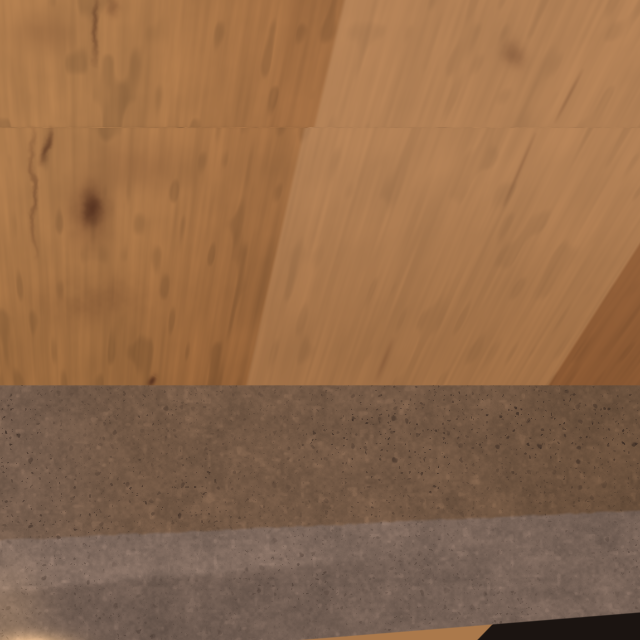
Reproduce this texture procedurally as a three.js fragment shader.

```glsl
// Warm wooden boards in fanned perspective above a speckled stone ledge.
// Board coordinates converge on a shared fan; grain, knots and stone pits
// come from value noise, soft ellipses, tapered strokes and hashed cells.
varying vec2 vUv;

const float EDGE = 0.0014;
const float WOOD_BASE = 0.398;
const float FAN = 0.888;          // how quickly grain tilts across the boards
const float FAN_CENTRE = 0.13;    // where the grain stands upright
const float ROW_SEAM = 0.801;
const vec3 WOOD_PALE = vec3(0.685, 0.495, 0.330);
const vec3 WOOD_GOLD = vec3(0.670, 0.475, 0.295);
const vec3 WOOD_AMBER = vec3(0.615, 0.415, 0.250);
const vec3 WOOD_DARK = vec3(0.570, 0.370, 0.220);
const vec3 KNOT = vec3(0.300, 0.165, 0.105);
const vec3 STONE_FACE = vec3(0.455, 0.350, 0.272);
const vec3 STONE_SHADE = vec3(0.405, 0.305, 0.225);
const vec3 STONE_BEVEL = vec3(0.460, 0.380, 0.335);
const vec3 STONE_LIGHT = vec3(0.515, 0.430, 0.382);
const vec3 PIT = vec3(0.200, 0.150, 0.125);
const vec3 VOID = vec3(0.105, 0.080, 0.068);
const vec3 GLOW = vec3(0.42, 0.33, 0.21);

float hash(vec2 p) {
  return fract(sin(dot(p, vec2(12.9898, 78.233))) * 43758.5453);
}

float noise(vec2 p) {
  vec2 i = floor(p), f = fract(p);
  f = f * f * (3.0 - 2.0 * f);
  return mix(mix(hash(i), hash(i + vec2(1, 0)), f.x),
             mix(hash(i + vec2(0, 1)), hash(i + vec2(1, 1)), f.x), f.y);
}

float fbm(vec2 p) {
  float sum = 0.0, amp = 0.5;
  for (int i = 0; i < 4; i++) {
    sum += amp * noise(p);
    p = p * 2.03 + 17.3;
    amp *= 0.5;
  }
  return sum / 0.9375;
}

float step1(float d) { return smoothstep(-EDGE, EDGE, d); }

// Soft elliptical stain
float blot(vec2 p, vec2 c, vec2 size) {
  vec2 q = (p - c) / size;
  return exp(-dot(q, q));
}

// Thin stroke fading towards both ends
float stroke(vec2 p, vec2 a, vec2 b, float width) {
  vec2 d = b - a;
  float t = clamp(dot(p - a, d) / dot(d, d), 0.0, 1.0);
  float r = length(p - a - d * t) / width;
  return exp(-r * r) * (0.25 + 3.0 * t * (1.0 - t));
}

vec3 wood(vec2 p) {
  float d = p.y - WOOD_BASE;
  float u = (p.x + FAN * FAN_CENTRE * d) / (1.0 + FAN * d);
  float upper = step1(p.y - ROW_SEAM);
  float joint = mix(0.385, 0.396, upper);
  float middle = smoothstep(-0.003, 0.003, u - joint);
  float right = smoothstep(-0.003, 0.003, u - 0.857) * (1.0 - upper);

  // Board tones
  vec3 left = mix(WOOD_GOLD, WOOD_AMBER, smoothstep(0.12, 0.38, u) * 0.75);
  left = mix(left, WOOD_AMBER * 0.97, upper * smoothstep(0.335, 0.35, u) * 0.6);
  vec3 c = mix(left, WOOD_PALE, middle);
  c = mix(c, WOOD_DARK, right * 0.85);
  c *= mix(vec3(0.92, 0.89, 0.84), vec3(1.015), smoothstep(0.38, 0.78, p.y));

  // Stretched grain and uneven figure
  vec2 g = vec2(u, p.y + upper * 3.7);
  float rough = mix(1.0, 0.5, middle);
  c *= 1.0 + rough * 0.13 * (fbm(g * vec2(85.0, 5.0)) - 0.5);
  c *= 1.0 + rough * 0.14 * (fbm(g * vec2(16.0, 11.0) + 8.0) - 0.5);
  c *= 1.0 + 0.05 * (noise(g * vec2(210.0, 9.0)) - 0.5);
  float fleck = smoothstep(0.66, 0.9, noise(g * vec2(70.0, 20.0) + 31.0));
  c *= 1.0 - fleck * rough * 0.10;
  c *= 1.0 - 0.05 * exp(-abs(p.y - ROW_SEAM) / 0.0015) * (1.0 - 0.6 * middle);

  // Knots and long resin marks
  vec2 w = p + 0.016 * (vec2(fbm(p * 38.0), fbm(p * 38.0 + 9.0)) - 0.5);
  float k = 0.55 * blot(w, vec2(0.145, 0.675), vec2(0.017, 0.025));
  k += 0.30 * blot(w, vec2(0.140, 0.665), vec2(0.035, 0.050));
  k += 0.16 * blot(w, vec2(0.21, 0.74), vec2(0.070, 0.040));
  k += 0.14 * blot(w, vec2(0.15, 0.53), vec2(0.080, 0.035)) * fbm(p * 35.0) * 2.0;
  k += 0.28 * blot(w, vec2(0.802, 0.914), vec2(0.016, 0.019));
  k += 0.30 * blot(w, vec2(0.180, 0.990), vec2(0.012, 0.018));
  k += 0.14 * blot(w, vec2(0.07, 0.95), vec2(0.050, 0.030));
  k += 0.55 * stroke(w, vec2(0.068, 0.745), vec2(0.079, 0.795), 0.006);
  k += 0.30 * stroke(w, vec2(0.055, 0.600), vec2(0.050, 0.800), 0.004);
  k += 0.38 * stroke(w, vec2(0.147, 0.900), vec2(0.153, 1.010), 0.004);
  k += 0.19 * stroke(p, vec2(0.788, 0.680), vec2(0.836, 0.790), 0.003);
  k += 0.18 * stroke(p, vec2(0.868, 0.810), vec2(0.910, 0.890), 0.003);
  k += 0.22 * stroke(p, vec2(0.588, 0.405), vec2(0.614, 0.470), 0.004);
  k += 0.80 * stroke(p, vec2(0.233, 0.397), vec2(0.242, 0.412), 0.005);
  return mix(c, KNOT, clamp(k, 0.0, 0.85));
}

// Irregular pits, one per hashed cell, over three scales
float pits(vec2 p) {
  float sum = 0.0;
  p += 0.004 * (vec2(noise(p * 180.0), noise(p * 180.0 + 7.0)) - 0.5);
  for (int i = 0; i < 3; i++) {
    vec2 q = p * (48.0 + 42.0 * float(i)) + float(i) * 19.0;
    vec2 id = floor(q);
    vec2 c = 0.3 + 0.4 * vec2(hash(id + 3.1), hash(id + 8.7));
    float r = mix(0.10, 0.27, hash(id + 5.3));
    float dotMask = 1.0 - smoothstep(r * 0.4, r, length(fract(q) - c));
    sum += dotMask * step(0.70, hash(id)) * mix(0.3, 0.9, hash(id + 1.9));
  }
  return min(sum, 1.0);
}

vec3 stone(vec2 p) {
  float ridge = p.y - 0.156 - 0.046 * p.x;
  float face = smoothstep(-0.003, 0.003, ridge + 0.003 * (noise(p * 90.0) - 0.5));
  vec3 front = mix(STONE_FACE, STONE_SHADE, 0.75 * smoothstep(0.55, 1.0, p.x));
  front = mix(front, STONE_BEVEL, 0.45 * (1.0 - smoothstep(0.0, 0.25, p.x)));

  // Bevel: pale upper band over a darker, fading lower band
  float band = p.y - 0.075 - 0.085 * p.x + 0.012 * (fbm(p * vec2(10.0, 30.0)) - 0.5);
  float pale = mix(smoothstep(-0.008, 0.008, band), 0.45, smoothstep(0.3, 0.8, p.x));
  vec3 bevel = mix(STONE_BEVEL * 0.95, STONE_LIGHT, pale * 0.85);
  bevel *= 1.0 + 0.10 * (fbm(vec2(p.x * 8.0, ridge * 55.0)) - 0.5);
  vec3 c = mix(bevel, front, face);

  c *= 1.0 + 0.18 * (fbm(p * 24.0) - 0.5) + 0.20 * (fbm(p * 150.0) - 0.5);
  c *= 1.0 + 0.09 * smoothstep(0.7, 0.95, noise(p * 110.0 + 40.0));
  float clusters = mix(0.35, 1.0, smoothstep(0.3, 0.65, fbm(p * 9.0 + 4.0)));
  return mix(c, PIT, pits(p) * clusters * mix(0.38, 0.72, face));
}

void main() {
  vec2 p = vUv;
  vec3 c = mix(stone(p), wood(p), step1(p.y - WOOD_BASE));

  // Opening beneath the ledge
  vec3 below = mix(WOOD_GOLD, VOID, step1((p.x - 0.746 - 0.96 * p.y) * 0.72));
  c = mix(below, c, step1(p.y - 0.081 * (p.x - 0.469)));

  // Lamp reflection and its haze at the lower left
  c += GLOW * blot(p, vec2(0.055, -0.008), vec2(0.060, 0.018));
  c += GLOW * 0.3 * blot(p, vec2(0.01, 0.02), vec2(0.060, 0.090));
  gl_FragColor = vec4(c, 1.0);
}
```
